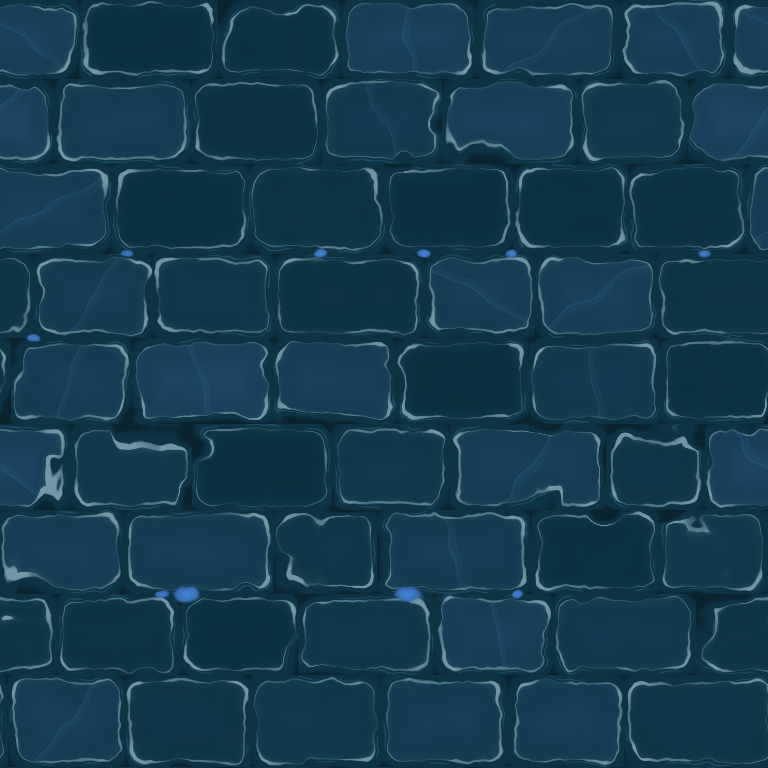
Give the GLSL for this texture, as a WebGL 1 fragment shader.

```glsl
precision highp float;
// Old stone wall at night: nine staggered courses of six uneven blocks.
// Each block is a wobbly rounded box with a broken pale rim, chipped corners
// and its own tone; a few blue glints sit in the joints. The tile is seamless.

uniform vec2 u_resolution;

#define COLS 6.0
#define ROWS 9.0
#define GAP 0.0075
#define RADIUS 0.019
#define WOBBLE 0.0075
#define CHIP_DEPTH 0.017
#define GLINTS 10
#define MORTAR vec3(0.055, 0.200, 0.262)
#define STONE_DARK vec3(0.040, 0.190, 0.245)
#define STONE_BLUE vec3(0.125, 0.280, 0.405)
#define RIM vec3(0.470, 0.610, 0.660)
#define GLINT vec3(0.270, 0.520, 0.860)

float hash(vec2 p) {
  vec3 q = fract(p.xyx * 0.1031);
  q += dot(q, q.yzx + 33.33);
  return fract((q.x + q.y) * q.z);
}

// Value noise that repeats after a whole number of cells
float tileNoise(vec2 p, float period) {
  vec2 i = floor(p), f = fract(p);
  f = f * f * (3.0 - 2.0 * f);
  vec2 a = mod(i, period), b = mod(i + 1.0, period);
  return mix(mix(hash(a), hash(vec2(b.x, a.y)), f.x),
             mix(hash(vec2(a.x, b.y)), hash(b), f.x), f.y);
}

float noise(vec2 p) { return tileNoise(p, 256.0); }

float roundedBox(vec2 p, vec2 halfSize, float r) {
  vec2 q = abs(p) - halfSize + r;
  return length(max(q, 0.0)) + min(max(q.x, q.y), 0.0) - r;
}

// Uneven joint positions, in courses and in blocks
float bedJoint(float k) { return k + 0.09 * hash(vec2(mod(k, ROWS), 71.0)); }
float headJoint(float k, float row) {
  return k + 0.26 * hash(vec2(mod(k, COLS) + 3.0, row * 7.0 + 11.0));
}

float stroke(float d, float width, float px) {
  return 1.0 - smoothstep(max(width - px, 0.0), width + px, abs(d));
}

void main() {
  vec2 p = gl_FragCoord.xy / u_resolution;
  float px = 0.8 / min(u_resolution.x, u_resolution.y);

  // Find the block
  float y = p.y * ROWS, k = floor(y);
  k -= step(y, bedJoint(k));
  float row = mod(k, ROWS);
  float shift = 0.5 * mod(row, 2.0) + 0.45 * hash(vec2(row, 5.0));
  float x = p.x * COLS + shift, i = floor(x);
  i -= step(x, headJoint(i, row));
  vec2 id = vec2(mod(i, COLS), row);
  vec2 lo = vec2(headJoint(i, row) - shift, bedJoint(k)) / vec2(COLS, ROWS);
  vec2 hi = vec2(headJoint(i + 1.0, row) - shift, bedJoint(k + 1.0)) / vec2(COLS, ROWS);
  vec2 local = p - 0.5 * (lo + hi), halfSize = 0.5 * (hi - lo);
  vec2 seed = 20.0 + 90.0 * vec2(hash(id + 17.0), hash(id + 43.0));

  // Wobbly outline with chipped bays, worst inside damaged areas
  vec2 warp = vec2(noise(local * 42.0 + seed), noise(local * 42.0 + seed.yx + 9.0)) - 0.5;
  warp += 0.35 * (vec2(noise(local * 130.0 + seed), noise(local * 130.0 + seed.yx)) - 0.5);
  float damage = smoothstep(0.68, 0.92, tileNoise(p * 5.0, 5.0));
  float chip = smoothstep(0.55, 0.85, noise(local * 24.0 + seed.yx)) * (0.22 + damage);
  float d = roundedBox(local + WOBBLE * warp, halfSize - GAP, RADIUS) + CHIP_DEPTH * chip;
  float inside = 1.0 - smoothstep(-px, px, d);

  // Stone tone: soft lighter middle, mottled surface
  float tone = hash(id + 29.0);
  float middle = smoothstep(0.0, 0.05, -d);
  float mottle = noise(local * 30.0 + seed) + 0.5 * noise(local * 90.0 + seed);
  float blue = tone * tone * (0.65 + 0.3 * middle) + 0.10 * (mottle - 0.75) * tone;
  vec3 stone = mix(STONE_DARK, STONE_BLUE, clamp(blue, 0.0, 1.0));

  // Faint cracks across some of the bluer blocks
  float angle = 0.4 + 2.2 * hash(id + 61.0);
  float crack = dot(local, vec2(sin(angle), -cos(angle)))
              + 0.022 * (noise(local * 28.0 + seed) - 0.5);
  float cracked = step(0.68, tone) * step(0.4, hash(id + 83.0));
  float vein = 0.7 * stroke(crack, 0.0008, px) + 0.3 * stroke(crack - 0.004, 0.004, px);
  stone += cracked * vein * vec3(0.035, 0.065, 0.085);

  // Joints: hollow where chipped, with stray thin edges
  vec3 joint = mix(MORTAR, MORTAR * 0.68, smoothstep(0.009, 0.019, d));
  float stray = smoothstep(0.55, 0.75, noise(local * 36.0 + seed + 31.0));
  joint += stray * stroke(d - 0.0042, 0.0006, px) * vec3(0.06, 0.10, 0.13);
  vec3 color = mix(joint, stone, inside);

  // Pale rim: strong at the corners, broken along the sides
  vec2 edge = halfSize - abs(local);
  float corner = 1.0 - smoothstep(0.016, 0.046, max(edge.x, edge.y));
  float patchy = smoothstep(0.28, 0.72, noise(local * 34.0 + seed + 57.0));
  float width = 0.0004 + 0.0011 * patchy + 0.0010 * corner * patchy + 0.0022 * chip * damage;
  float strength = clamp(0.20 + 0.45 * patchy + 0.35 * corner + 0.4 * chip, 0.0, 0.95);
  float flare = exp(-abs(d) / 0.004) * inside * (0.08 + 0.22 * corner * patchy + 0.3 * chip * damage);
  color = mix(color, RIM, max(strength * stroke(d, width, px), flare));

  // Blue glints lying on the bed joints, an even run on one course
  for (int n = 0; n < GLINTS; n++) {
    float f = float(n);
    float rnd = hash(vec2(f, 19.0)), loose = step(3.5, f);
    float course = mix(6.0, mix(2.0, floor(rnd * ROWS), step(6.5, f)), loose);
    vec2 at = vec2(fract(1.0 / COLS + 0.25 * f + 0.2 * loose * rnd), bedJoint(course) / ROWS);
    vec2 off = fract(p - at + 0.5) - 0.5;
    off.y += 0.3 * off.x * (rnd - 0.5);
    float size = 0.009 + 0.010 * step(3.5, f) * step(f, 5.5);
    float r = length(off * vec2(1.0, 1.6)) + 0.004 * (noise(off * 110.0 + 40.0 + f * 9.0) - 0.5);
    float glow = 1.0 - smoothstep(size * 0.65, size + px, r);
    color = mix(color, GLINT * (0.8 + 0.2 * smoothstep(size, 0.0, r)), glow * 0.95);
  }

  gl_FragColor = vec4(color, 1.0);
}
```
